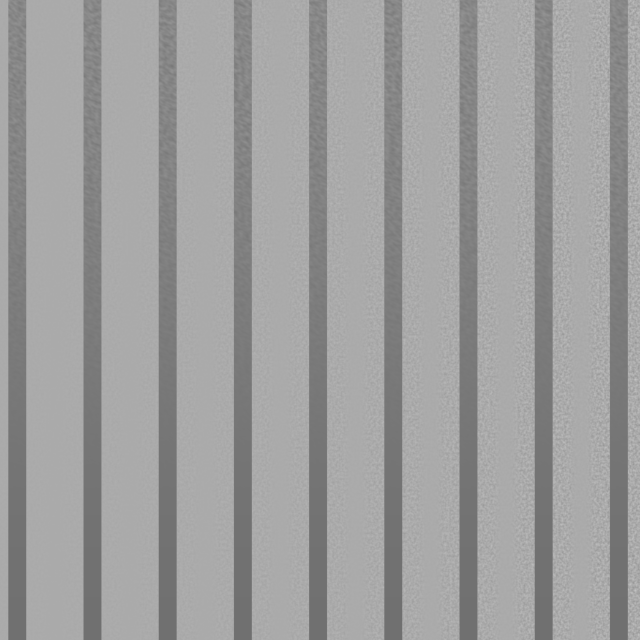
Give the GLSL for this pattern, as a three.js fragment shader.

```glsl
varying vec2 vUv;

const float PERIOD = 0.1175;       // spacing of the grooves
const float FIRST_GROOVE = 0.0130; // left edge of the first groove
const float GROOVE_WIDTH = 0.0280;
const float EDGE_SOFTNESS = 0.0011;

const vec3 PANEL_COLOR = vec3(0.668);
const vec3 GROOVE_LOW = vec3(0.440);
const vec3 GROOVE_HIGH = vec3(0.530);

const float PANEL_GRAIN = 0.135;   // strongest grain, at the right
const float GROOVE_GRAIN = 0.090;  // strongest grain, at the top
const vec2 FINE_SCALE = vec2(235.0, 225.0);
const vec2 ROUGH_SCALE = vec2(110.0, 165.0);

vec2 randomGradient(vec2 cell) {
  vec3 p = fract(cell.xyx * vec3(0.1031, 0.1030, 0.0973));
  p += dot(p, p.yzx + 33.33);
  float angle = 6.28318 * fract((p.x + p.y) * p.z);
  return vec2(cos(angle), sin(angle));
}

float gradientNoise(vec2 p) {
  vec2 i = floor(p);
  vec2 f = fract(p);
  vec2 u = f * f * f * (f * (f * 6.0 - 15.0) + 10.0);
  float a = dot(randomGradient(i), f);
  float b = dot(randomGradient(i + vec2(1.0, 0.0)), f - vec2(1.0, 0.0));
  float c = dot(randomGradient(i + vec2(0.0, 1.0)), f - vec2(0.0, 1.0));
  float d = dot(randomGradient(i + vec2(1.0, 1.0)), f - vec2(1.0, 1.0));
  return mix(mix(a, b, u.x), mix(c, d, u.x), u.y);
}

float grain(vec2 p) {
  return 0.75 * gradientNoise(p) + 0.4 * gradientNoise(p * 1.63 + 17.3);
}

// Signed distance to the nearest groove, negative inside
float grooveDistance(float x) {
  float center = FIRST_GROOVE + 0.5 * GROOVE_WIDTH;
  float offset = (fract((x - center) / PERIOD + 0.5) - 0.5) * PERIOD;
  return abs(offset) - 0.5 * GROOVE_WIDTH;
}

// Light panel: grain grows to the right and clears at mid-panel
vec3 panelColor(vec2 uv, float fromGroove) {
  float depth = fromGroove / (0.5 * (PERIOD - GROOVE_WIDTH));
  float nearGroove = 1.0 - smoothstep(0.45, 0.9, depth);
  float growth = mix(0.08, 1.0, pow(uv.x, 1.4));
  float strength = growth * mix(0.12 + 0.2 * uv.y, 1.0, nearGroove);
  return PANEL_COLOR + PANEL_GRAIN * strength * grain(uv * FINE_SCALE);
}

// Dark groove: paler and rougher toward the top
vec3 grooveColor(vec2 uv) {
  float wear = smoothstep(0.2, 1.0, uv.y);
  vec2 slanted = uv + vec2(0.0, 0.35 * uv.x);
  vec3 base = mix(GROOVE_LOW, GROOVE_HIGH, smoothstep(0.0, 1.0, uv.y));
  return base + GROOVE_GRAIN * wear * grain(slanted * ROUGH_SCALE);
}

void main() {
  float d = grooveDistance(vUv.x);
  float panel = smoothstep(-EDGE_SOFTNESS, EDGE_SOFTNESS, d);
  vec3 color = mix(grooveColor(vUv), panelColor(vUv, d), panel);
  gl_FragColor = vec4(color, 1.0);
}
```
